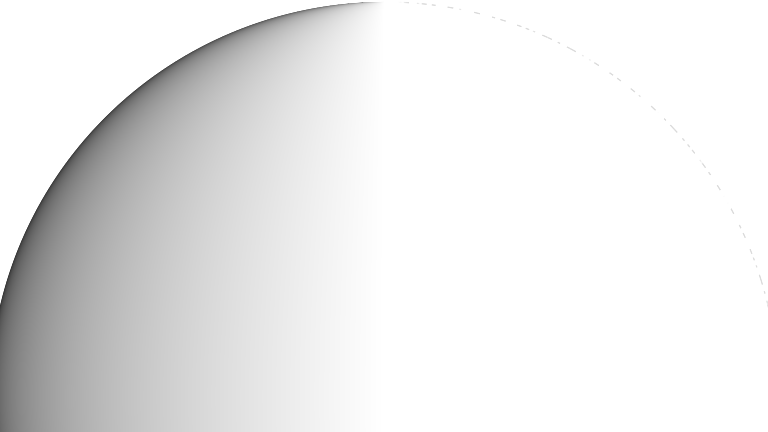
This background is drawn by a WebGL 2 fragment shader. Its source:

```glsl
#version 300 es
precision highp float;
// A large sphere on white, shaded by longitude: white across its right half,
// darkening leftward to black at the rim. Longitude comes from the surface
// normal, and the linear tone is gamma encoded. Faint dashes trace the right rim.
uniform vec2 u_resolution;
out vec4 outColor;

const float HALF_PI = 1.5707963;
const vec2 SPHERE_CENTER = vec2(0.0, 0.082);
const float SPHERE_RADIUS = 0.9135;
const float GAMMA = 2.2;

// Unit normal facing the viewer; flattened to the rim outside the disc.
vec3 sphereNormal(vec2 offset, float radius) {
    vec2 n = offset / radius;
    return vec3(n, sqrt(max(1.0 - dot(n, n), 0.0)));
}

// Linear brightness falls evenly with longitude on the left side only.
float longitudeTone(vec3 normal, float gamma) {
    float longitude = atan(normal.x, max(normal.z, 1e-4));
    float linearTone = clamp(1.0 + longitude / HALF_PI, 0.0, 1.0);
    return pow(linearTone, 1.0 / gamma);
}

// Irregular broken pattern along an angle, from layered sines.
float dashes(float angle) {
    float wave = sin(angle * 171.0) + sin(angle * 283.0 + 1.3) + sin(angle * 97.0 + 4.1);
    return smoothstep(0.1, 0.9, wave);
}

// Soft line of the given half width around a zero distance.
float softLine(float dist, float halfWidth, float blur) {
    return 1.0 - smoothstep(halfWidth, halfWidth + blur, abs(dist));
}

void main() {
    // Height spans 0 to 1, with x measured from the middle.
    vec2 p = (gl_FragCoord.xy - vec2(0.5 * u_resolution.x, 0.0)) / u_resolution.y;
    float pixel = 1.0 / u_resolution.y;
    vec2 offset = p - SPHERE_CENTER;
    float dist = length(offset) - SPHERE_RADIUS;

    // Shaded disc over white, with a smooth edge.
    float tone = longitudeTone(sphereNormal(offset, SPHERE_RADIUS), GAMMA);
    float inside = 1.0 - smoothstep(-0.5 * pixel, 0.5 * pixel, dist);
    float shade = mix(1.0, tone, inside);

    // Faint broken outline on the bright side.
    float rightSide = smoothstep(0.03, 0.06, offset.x);
    float outline = softLine(dist, 0.0004, pixel) * dashes(atan(offset.y, offset.x));
    shade -= 0.14 * outline * rightSide;

    outColor = vec4(vec3(shade), 1.0);
}
```
